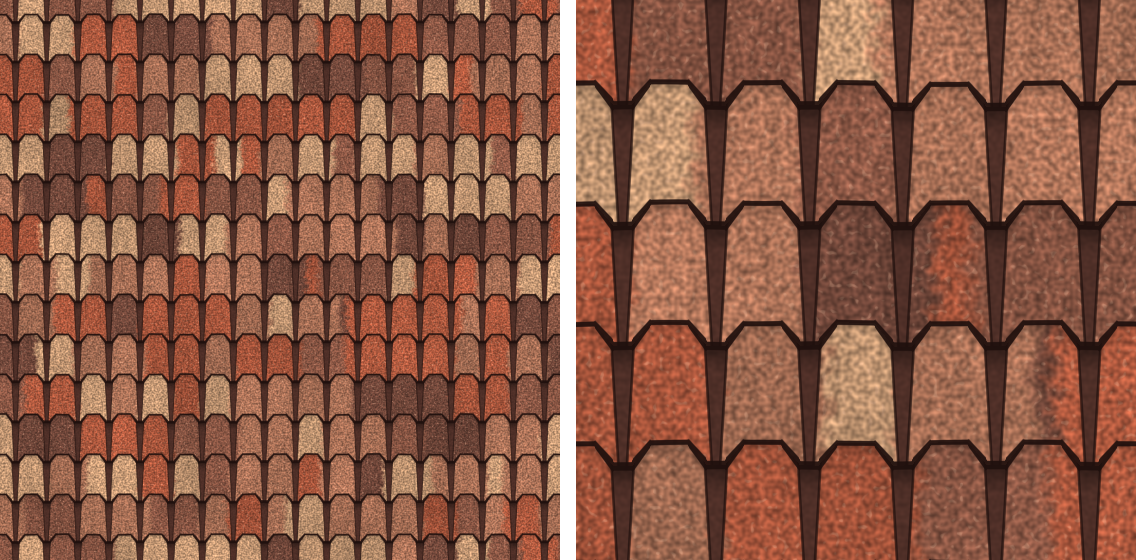
Left, the full canvas; right, a detail of the centre.
Write a Shadertoy shader that draws this texture.

```glsl
// Rows of tapered roof shingles with crested outlines and dark wedge gaps.
// Each row is a strip of soft colour patches, one per shingle, whose borders
// wander; gradient noise adds mineral granules, specks and broad weathering.

const vec2  GRID        = vec2(18.0, 14.0);  // shingles across, rows down
const float ROW_OFFSET  = 0.64;    // height of the first crest, in rows
const float DIP_DEPTH   = 0.19;    // crest to dip, in rows
const float CREST_HALF  = 0.20;    // half width of the flat crest, in columns
const float DIP_START   = 0.40;    // where the flat dip begins, in columns
const float GAP_BOTTOM  = 0.045;   // half widths of the wedge gap, in columns
const float GAP_TOP     = 0.120;
const float LINE_HALF   = 0.0015;  // course outline, in canvas units
const float DIP_LINE    = 0.0010;  // extra outline thickness in the dips
const float SIDE_HALF   = 0.0008;  // outline beside the gaps
const float PATCH_DRIFT = 0.42;    // wander of colour borders, in columns
const float PATCH_BLUR  = 0.13;
const float RUN_CHANCE  = 0.30;    // chance that neighbours share a colour
const float GRAIN       = 0.42;
const float GRAIN_SCALE = 310.0;

const vec3 TAN       = vec3(0.75, 0.58, 0.44);
const vec3 TERRA     = vec3(0.65, 0.33, 0.23);
const vec3 ROSE      = vec3(0.65, 0.43, 0.33);
const vec3 BROWN     = vec3(0.53, 0.33, 0.26);
const vec3 UMBER     = vec3(0.43, 0.27, 0.22);
const vec3 GAP_COLOR = vec3(0.31, 0.185, 0.155);
const vec3 LINE_COLOR = vec3(0.12, 0.06, 0.05);
const vec3 SPECK     = vec3(0.82, 0.65, 0.54);

float hash(vec2 p) {
    vec3 q = fract(p.xyx * vec3(0.1031, 0.1030, 0.0973));
    q += dot(q, q.yzx + 33.33);
    return fract((q.x + q.y) * q.z);
}

float cornerSlope(vec2 cell, vec2 offset) {
    float a = 6.28319 * hash(cell);
    return dot(vec2(cos(a), sin(a)), offset);
}

// Gradient noise, roughly -0.7 to 0.7
float noise(vec2 p) {
    vec2 i = floor(p), f = p - i;
    vec2 u = f * f * f * (f * (f * 6.0 - 15.0) + 10.0);
    vec2 e = vec2(1.0, 0.0);
    return mix(mix(cornerSlope(i, f), cornerSlope(i + e, f - e), u.x),
               mix(cornerSlope(i + e.yx, f - e.yx), cornerSlope(i + 1.0, f - 1.0), u.x), u.y);
}

// Per-shingle random value that wraps around the canvas
float cellHash(float column, float row, float seed) {
    return hash(mod(vec2(column, row), GRID) + seed);
}

vec3 patchColor(float column, float row) {
    float joined = step(cellHash(column, row, 71.0), RUN_CHANCE);
    float h = cellHash(column - joined, row, 13.0);
    vec3 c = h < 0.20 ? TAN : h < 0.44 ? TERRA : h < 0.70 ? ROSE : h < 0.86 ? BROWN : UMBER;
    return c * (0.95 + 0.10 * cellHash(column, row, 29.0));
}

// Left border of a colour patch: usually near the gap, at times well inside
float patchBorder(float column, float row) {
    float r = 2.0 * cellHash(column, row, 47.0) - 1.0;
    return column - 0.5 + PATCH_DRIFT * r * abs(r);
}

// Drop of the course outline at a column coordinate, in rows
float dip(float x) {
    float a = abs(x - floor(x + 0.5));
    return DIP_DEPTH * clamp((a - CREST_HALF) / (DIP_START - CREST_HALF), 0.0, 1.0);
}

void mainImage(out vec4 fragColor, in vec2 fragCoord) {
    vec2 uv = fragCoord / iResolution.xy;
    float aa = 0.8 / min(iResolution.x, iResolution.y);

    // Row and column; rise runs from 0 at the lower outline to 1 at the upper
    float x = uv.x * GRID.x;
    float column = floor(x + 0.5);
    float drop = dip(x);
    float v = uv.y * GRID.y - ROW_OFFSET + drop + 0.025 * noise(uv * vec2(14.0, 9.0));
    float row = floor(v), rise = v - row;

    // Granules
    float coarse = noise(uv * GRAIN_SCALE * 0.53 + 17.3);
    float grain = noise(uv * GRAIN_SCALE) + 0.55 * coarse;
    float speck = smoothstep(0.18, 0.5, noise(uv * GRAIN_SCALE * 0.83 + 91.7));

    // Colour patches with ragged borders
    float ragged = x + 0.16 * noise(uv * 60.0 + 5.0) + 0.14 * coarse;
    float left = patchBorder(column, row), right = patchBorder(column + 1.0, row);
    vec3 color = mix(patchColor(column - 1.0, row), patchColor(column, row),
                     smoothstep(left - PATCH_BLUR, left + PATCH_BLUR, ragged));
    color = mix(color, patchColor(column + 1.0, row),
                smoothstep(right - PATCH_BLUR, right + PATCH_BLUR, ragged));

    // Weathering, grain and the shadow under the course above
    color *= 1.0 + 0.14 * noise(uv * 7.0 + 3.0) + 0.10 * noise(uv * vec2(70.0, 28.0));
    color = mix(color, SPECK, 0.28 * speck) * (1.0 + GRAIN * grain);
    color *= 1.0 - 0.20 * smoothstep(0.86, 1.0, rise);

    // Wedge gaps between shingles
    float gap = (0.5 - abs(x - column) - mix(GAP_BOTTOM, GAP_TOP, rise)) / GRID.x;
    vec3 gapColor = GAP_COLOR * (1.0 + 0.15 * grain) * (1.0 - 0.35 * smoothstep(0.75, 1.0, rise));
    color = mix(gapColor, color, smoothstep(-aa, aa, gap));
    float side = 1.0 - smoothstep(SIDE_HALF - aa, SIDE_HALF + aa, abs(gap));
    color = mix(color, LINE_COLOR, 0.75 * side);

    // Course outline, corrected for its slope to keep an even width
    float slope = (dip(x + 0.01) - dip(x - 0.01)) / 0.02 * GRID.x / GRID.y;
    float edge = min(rise, 1.0 - rise) / GRID.y / length(vec2(1.0, slope));
    float width = LINE_HALF + DIP_LINE * drop / DIP_DEPTH;
    color = mix(color, LINE_COLOR, 0.92 * (1.0 - smoothstep(width - aa, width + aa, edge)));

    fragColor = vec4(clamp(color, 0.0, 1.0), 1.0);
}
```
